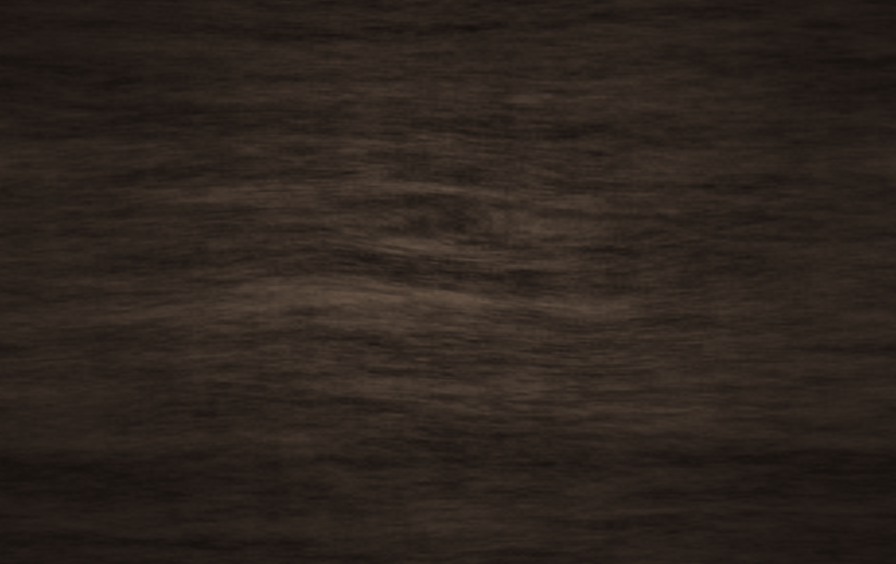
Give the GLSL for this texture, as a WebGL 2 fragment shader.

```glsl
#version 300 es
precision highp float;
// Dark walnut board with fine horizontal grain, a soft knot and a central glow, tiling both ways.

uniform vec2 u_resolution;
out vec4 outColor;

const float TAU = 6.2831853;
const vec3 DARK_WOOD = vec3(0.070, 0.052, 0.045);
const vec3 LIGHT_WOOD = vec3(0.370, 0.302, 0.250);

const float BASE_TONE = 0.17;        // tone in the corners
const vec3 GLOW = vec3(0.17, 0.13, 0.15); // gain across, upward, and both together
const float GLOW_CENTER_Y = 0.54;

const vec2 KNOT_CENTER = vec2(0.50, 0.605);
const vec2 KNOT_RADIUS = vec2(0.10, 0.055);
const float KNOT_STRETCH = 0.70;
const float KNOT_LIGHT = 0.11;

const float WAVE_HEIGHT = 0.022;
const float BAND_CONTRAST = 0.26;
const float STREAK_CONTRAST = 0.62;
const float FIBRE_CONTRAST = 0.30;
const float MOTTLE_CONTRAST = 0.20;
const float PORE_DEPTH = 0.26;

float hash(vec2 p) {
  return fract(sin(dot(p, vec2(127.1, 311.7))) * 43758.5453);
}

// Value noise that wraps after a whole number of cells, centred on zero.
float noise(vec2 uv, vec2 cells, float seed) {
  vec2 p = uv * cells;
  vec2 i = floor(p);
  vec2 f = p - i;
  f = f * f * (3.0 - 2.0 * f);
  vec2 a = mod(i, cells) + seed;
  vec2 b = mod(i + 1.0, cells) + seed;
  float low = mix(hash(a), hash(vec2(b.x, a.y)), f.x);
  float high = mix(hash(vec2(a.x, b.y)), hash(b), f.x);
  return 2.0 * mix(low, high, f.y) - 1.0;
}

// Long streaks, each octave thinner and shorter than the last.
float streaks(vec2 uv) {
  float sum = 0.0;
  float weight = 0.42;
  vec2 cells = vec2(4.0, 34.0);
  for (int k = 0; k < 3; k++) {
    sum += weight * noise(uv, cells, 13.0 + 7.0 * float(k));
    cells *= vec2(3.0, 2.0);
    weight *= 0.85;
  }
  return sum;
}

// Shortest offset to a point on the wrapped canvas.
vec2 wrappedOffset(vec2 uv, vec2 center) {
  return fract(uv - center + 0.5) - 0.5;
}

void main() {
  vec2 uv = gl_FragCoord.xy / u_resolution;

  // Grain lines drift gently and spread around the knot.
  vec2 offset = wrappedOffset(uv, KNOT_CENTER);
  vec2 scaled = offset / KNOT_RADIUS;
  float knot = exp(-dot(scaled, scaled));
  vec2 grain = uv;
  grain.y -= KNOT_STRETCH * offset.y * knot;
  grain.y += WAVE_HEIGHT * noise(uv, vec2(3.0, 4.0), 3.0);
  grain.y += 0.2 * WAVE_HEIGHT * noise(uv, vec2(9.0, 14.0), 5.0);

  // Grain from broad bands down to single fibres.
  float bands = noise(grain, vec2(2.0, 13.0), 41.0);
  float fibres = noise(grain, vec2(72.0, 210.0), 53.0);
  float speckle = noise(uv, vec2(230.0, 190.0), 61.0);
  float mottle = noise(uv, vec2(22.0, 30.0), 67.0) * (0.3 + knot);
  float figure = BAND_CONTRAST * bands + STREAK_CONTRAST * streaks(grain)
    + FIBRE_CONTRAST * (0.6 * fibres + 0.4 * speckle) + MOTTLE_CONTRAST * mottle;

  // Thin dark pores gather in some of the bands.
  float poreNoise = noise(grain, vec2(16.0, 120.0), 73.0);
  float poreArea = 0.6 + 0.4 * noise(uv, vec2(4.0, 9.0), 79.0);
  float pores = smoothstep(0.25, 0.85, poreNoise) * poreArea;

  // A dark vein arches over the knot and fades along the board.
  float veinY = 0.012 + 0.030 * exp(-scaled.x * scaled.x) + 0.006 * sin(TAU * uv.x);
  float veinGap = (offset.y - veinY) / 0.009;
  float vein = exp(-veinGap * veinGap) * (0.55 + 0.45 * noise(uv, vec2(6.0, 3.0), 83.0));

  // Light falls off smoothly towards every edge.
  vec2 rise = 0.5 + 0.5 * cos(TAU * (uv - vec2(0.5, GLOW_CENTER_Y)));
  float light = BASE_TONE + dot(GLOW, vec3(rise, rise.x * rise.y));
  light += KNOT_LIGHT * knot;

  float tone = light * (1.0 + figure) * (1.0 - PORE_DEPTH * pores) * (1.0 - 0.28 * vein);
  outColor = vec4(mix(DARK_WOOD, LIGHT_WOOD, clamp(tone * 1.08, 0.0, 1.0)), 1.0);
}
```
